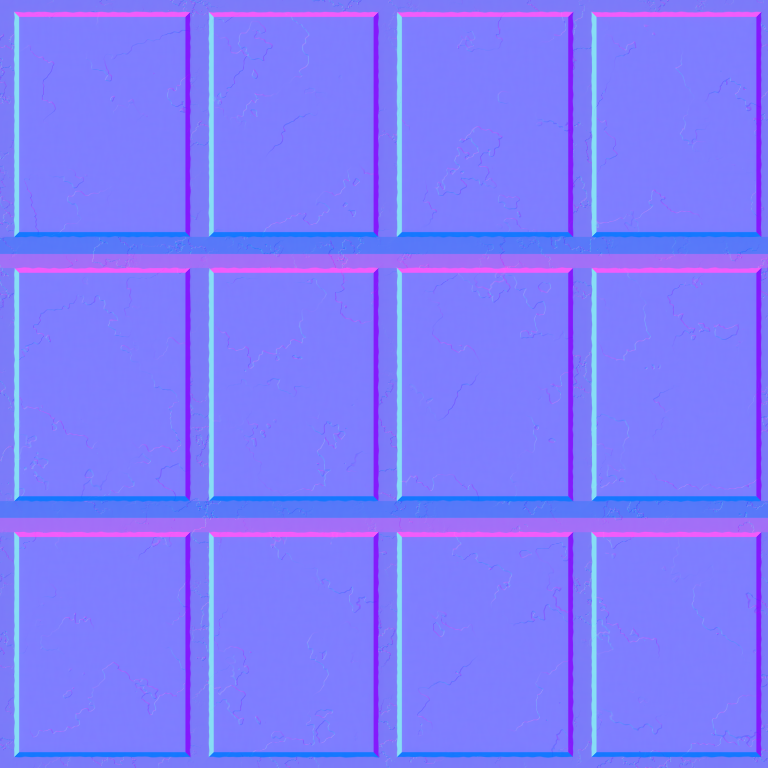
Give the GLSL for this texture map, as a WebGL 1 fragment shader.

```glsl
precision highp float;

// Normal map of a wall of raised rectangular panels, four across and three down.
// Box distances give the mitred bevels and the V grooves between rows; contours of
// gradient noise, seeded per panel, give the thin chipped wear lines.

uniform vec2 u_resolution;

// Colours of a flat surface and of the four bevel directions
const vec3 FLAT_COLOR  = vec3(0.495, 0.492, 1.00);
const vec3 UP_COLOR    = vec3(0.95, 0.36, 0.98);
const vec3 DOWN_COLOR  = vec3(0.08, 0.47, 1.00);
const vec3 LEFT_COLOR  = vec3(0.53, 0.87, 0.96);
const vec3 RIGHT_COLOR = vec3(0.52, 0.10, 0.99);

// Layout, in canvas units
const vec2 GRID = vec2(4.0, 3.0);
const vec2 PANEL_HALF = vec2(0.1124, 0.1463);
const float MIDDLE_ROW_GROWTH = 0.0054;
const float COLUMN_VARIATION = 0.0021;
const float ROW_PITCH = 0.3386;
const float ROW_MIDDLE = 0.4993;
const float BEVEL_WIDTH = 0.0062;
const float GROOVE_MIDDLE = 0.4975;
const float GROOVE_OFFSET = 0.1718;

// Relief strengths; a bevel has tilt 1
const float GROOVE_TILT = 0.34;
const float WEAR_TILT = 0.27;
const float GRAIN_TILT = 0.022;
const float SOFT_TILT = 0.12;
const float WEAR_WIDTH = 0.0014;
const float WEAR_SCALE = 9.0;
const float GUTTER_WEAR_SCALE = 21.0;

float hash(vec2 p) {
  return fract(sin(dot(p, vec2(127.1, 311.7))) * 43758.55);
}

float cornerRamp(vec2 cell, vec2 offset) {
  float angle = 6.2832 * hash(cell);
  return dot(vec2(cos(angle), sin(angle)), offset);
}

float gradientNoise(vec2 p) {
  vec2 i = floor(p), f = fract(p);
  vec2 u = f * f * f * (f * (f * 6.0 - 15.0) + 10.0);
  vec2 e = vec2(1.0, 0.0);
  float low = mix(cornerRamp(i, f), cornerRamp(i + e, f - e), u.x);
  float high = mix(cornerRamp(i + e.yx, f - e.yx), cornerRamp(i + 1.0, f - 1.0), u.x);
  return mix(low, high, u.y);
}

float fbm(vec2 p) {
  float sum = 0.0, amplitude = 1.0;
  for (int octave = 0; octave < 5; octave++) {
    sum += amplitude * gradientNoise(p);
    p = p * 2.03 + 7.3;
    amplitude *= 0.55;
  }
  return sum;
}

// Tilt across the thin contour where the noise crosses a level
vec2 wearTilt(vec2 p, vec2 seed, float scale, float level, float aa) {
  vec2 e = vec2(0.0009, 0.0);
  vec2 q = p * scale + seed;
  float n = fbm(q);
  vec2 slope = vec2(fbm(q + e * scale) - n, fbm(q + e.yx * scale) - n) / e.x;
  float steepness = max(length(slope), 4.0);
  float contour = abs(n - level) / steepness;
  float line = 1.0 - smoothstep(0.0, max(WEAR_WIDTH, aa), contour);
  float patches = smoothstep(-0.25, 0.2, gradientNoise(p * 13.0 + seed.yx));
  return -slope / steepness * line * patches * WEAR_TILT;
}

vec3 encodeTilt(vec2 tilt) {
  return FLAT_COLOR
    + (UP_COLOR - FLAT_COLOR) * max(tilt.y, 0.0)
    + (DOWN_COLOR - FLAT_COLOR) * max(-tilt.y, 0.0)
    + (RIGHT_COLOR - FLAT_COLOR) * max(tilt.x, 0.0)
    + (LEFT_COLOR - FLAT_COLOR) * max(-tilt.x, 0.0);
}

void main() {
  vec2 p = gl_FragCoord.xy / u_resolution;
  float aa = max(0.75 / min(u_resolution.x, u_resolution.y), 0.0006);

  // Panel containing this point, with slight size changes by row and column
  vec2 id = clamp(floor(p * GRID), vec2(0.0), GRID - 1.0);
  vec2 center = vec2((id.x + 0.5) / GRID.x + 0.0082 - 0.0008 * id.x,
                     ROW_MIDDLE + ROW_PITCH * (id.y - 1.0));
  vec2 halfSize = PANEL_HALF + vec2(COLUMN_VARIATION * (1.0 - 2.0 * mod(id.x, 2.0)),
                                    MIDDLE_ROW_GROWTH * (1.0 - abs(id.y - 1.0)));
  vec2 fromCenter = p - center;
  vec2 inset = halfSize - abs(fromCenter);
  float edge = min(inset.x, inset.y);
  float roughEdge = edge + 0.0012 * gradientNoise(p * 110.0);
  float panel = smoothstep(-aa, aa, roughEdge);

  // Mitred bevel with a faint rounding on either side
  vec2 facing = mix(vec2(sign(fromCenter.x), 0.0), vec2(0.0, sign(fromCenter.y)),
                    smoothstep(-aa, aa, inset.x - inset.y));
  float bevel = panel * (1.0 - smoothstep(BEVEL_WIDTH - aa, BEVEL_WIDTH + aa, edge));
  float rounding = exp(-abs(edge - 0.5 * BEVEL_WIDTH) / 0.004) * (1.0 - bevel);
  vec2 tilt = facing * (bevel + SOFT_TILT * rounding);

  // V grooves running through the gutters between rows
  float crease = p.y - GROOVE_MIDDLE - GROOVE_OFFSET * sign(p.y - GROOVE_MIDDLE);
  float groove = smoothstep(-aa, aa, -inset.y) * (1.0 - step(0.1, abs(crease)));
  tilt.y += GROOVE_TILT * groove * (1.0 - 2.0 * smoothstep(-aa, aa, crease));

  // Wear gathers near panel borders; the gutters have a finer pattern
  bool inside = roughEdge > 0.0;
  vec2 seed = inside ? id * vec2(17.3, 29.7) + 5.1 : vec2(61.4, 23.8);
  float level = inside ? mix(0.12, 0.35, hash(id + 3.0)) - 0.4 * exp(-edge / 0.025) : 0.0;
  float scale = inside ? WEAR_SCALE : GUTTER_WEAR_SCALE;
  tilt += wearTilt(p, seed, scale, level, aa) * (1.0 - 0.7 * bevel);
  tilt += GRAIN_TILT * vec2(gradientNoise(p * vec2(170.0, 60.0)),
                            gradientNoise(p * vec2(60.0, 170.0) + 9.0));

  vec3 color = encodeTilt(tilt) * mix(0.975, 1.0, panel);
  gl_FragColor = vec4(clamp(color, 0.0, 1.0), 1.0);
}
```
